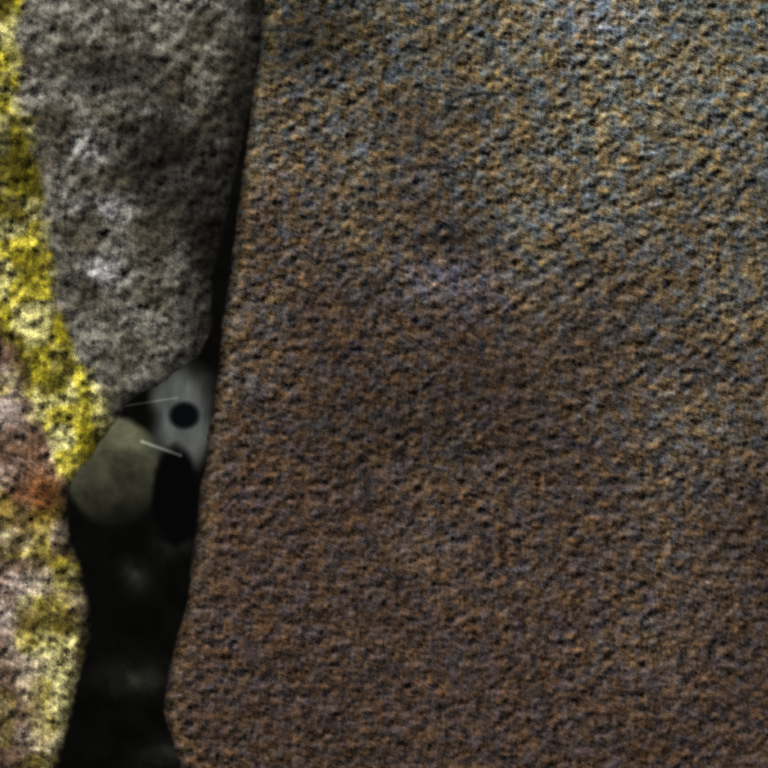
Write a Shadertoy shader that draws this texture.

```glsl
float hash(vec2 p) {
    return fract(sin(dot(p, vec2(127.1, 311.7))) * 43758.5453);
}

float noise(vec2 p) {
    vec2 i = floor(p), f = fract(p);
    f = f * f * (3.0 - 2.0 * f);
    return mix(mix(hash(i), hash(i + vec2(1, 0)), f.x),
               mix(hash(i + vec2(0, 1)), hash(i + vec2(1, 1)), f.x), f.y);
}

float fbm(vec2 p) {
    float sum = 0.0, amp = 0.53;
    for (int i = 0; i < 4; i++) {
        sum += amp * noise(p);
        p = mat2(1.6, 1.2, -1.2, 1.6) * p + 7.3;
        amp *= 0.5;
    }
    return sum;
}

// Height difference along the light, which falls from above
float relief(vec2 p) {
    return fbm(p) - fbm(p + vec2(-0.25, 0.5));
}

float blob(vec2 p, vec2 centre, vec2 radius) {
    vec2 q = (p - centre) / radius;
    return exp(-dot(q, q));
}

float ellipse(vec2 p, vec2 centre, vec2 radius) {
    return (length((p - centre) / radius) - 1.0) * min(radius.x, radius.y);
}

float segment(vec2 p, vec2 a, vec2 b) {
    vec2 d = b - a;
    return length(p - a - d * clamp(dot(p - a, d) / dot(d, d), 0.0, 1.0));
}

float cover(float d, float softness) {
    return 1.0 - smoothstep(-softness, softness, d);
}

float leftRockEdge(float y) {
    return 0.08 + 0.037 * smoothstep(0.0, 0.18, y) - 0.03 * smoothstep(0.2, 0.33, y)
        + 0.065 * smoothstep(0.35, 0.47, y) + 0.12 * smoothstep(0.45, 0.56, y)
        + 0.07 * smoothstep(0.56, 1.0, y);
}

float slabEdge(float y) {
    return 0.215 + 0.13 * y - 0.012 * blob(vec2(y, 0), vec2(0.1, 0), vec2(0.08))
        + 0.025 * cover(y - 0.025, 0.05);
}

vec3 cavity(vec2 p) {
    float rough = fbm(p * 45.0);
    vec3 col = vec3(0.035, 0.034, 0.028) * (0.5 + rough);
    col += vec3(0.17, 0.17, 0.15) * rough * (blob(p, vec2(0.17, 0.115), vec2(0.04, 0.02))
        + blob(p, vec2(0.176, 0.25), vec2(0.016, 0.02)) + blob(p, vec2(0.21, 0.01), vec2(0.03, 0.025))
        + 0.7 * blob(p, vec2(0.22, 0.3), vec2(0.025, 0.03)));

    // Wedged pebble, lit from the upper left
    float pebble = ellipse(p, vec2(0.148, 0.385), vec2(0.062, 0.072)) + 0.012 * (rough - 0.5);
    float lit = clamp(0.65 + (p.y - 0.385) * 7.0 - (p.x - 0.148) * 2.0, 0.12, 1.1);
    col = mix(col, vec3(0.36, 0.36, 0.28) * lit * (0.55 + 0.9 * rough), cover(pebble, 0.006));

    // Web funnel over an arched opening
    float web = ellipse(p, vec2(0.238, 0.457), vec2(0.04, 0.062)) + 0.015 * (noise(p * 35.0) - 0.5);
    col = mix(col, vec3(0.37, 0.38, 0.37) * (0.65 + 0.6 * fbm(p * vec2(60, 25))), 0.9 * cover(web, 0.014));
    float arch = ellipse(p, vec2(0.228, 0.35), vec2(0.03, 0.066)) + 0.006 * (rough - 0.5);
    col = mix(col, vec3(0.025), cover(arch, 0.005));
    float strands = cover(segment(p, vec2(0.185, 0.425), vec2(0.235, 0.407)) - 0.002, 0.003)
        + 0.6 * cover(segment(p, vec2(0.14, 0.468), vec2(0.23, 0.482)) - 0.001, 0.003);
    col += vec3(0.26, 0.27, 0.25) * strands;
    return mix(col, vec3(0.04, 0.045, 0.05), cover(ellipse(p, vec2(0.24, 0.459), vec2(0.019, 0.017)), 0.005));
}

vec3 leftRock(vec2 p, float inside) {
    float patches = fbm(p * 26.0), fine = fbm(p * 130.0);
    float bumps = relief(p * 75.0);

    // Grey upper face with pale spots and a dark hollow
    vec3 col = mix(vec3(0.26, 0.24, 0.2), vec3(0.4, 0.385, 0.35), smoothstep(0.3, 0.7, patches));
    float pale = blob(p, vec2(0.13, 0.73), vec2(0.04, 0.025)) + blob(p, vec2(0.135, 0.645), vec2(0.025))
        + 0.8 * blob(p, vec2(0.11, 0.8), vec2(0.03, 0.025));
    col = mix(col, vec3(0.55, 0.55, 0.55), 0.8 * pale * smoothstep(0.25, 0.6, patches));
    float hollow = blob(p, vec2(0.2, 0.8), vec2(0.055, 0.07)) + 0.8 * blob(p, vec2(0.14, 0.905), vec2(0.06, 0.025))
        + 0.6 * blob(p, vec2(0.27, 0.73), vec2(0.05, 0.1));
    col *= 1.0 - 0.6 * min(hollow, 1.0);

    // Yellow lichen band, then the pink and rusty lower face
    float band = 0.028 + 0.04 * cover(p.y - 0.77, 0.17) + 0.09 * cover(p.y - 0.525, 0.095);
    vec3 lichen = mix(vec3(0.34, 0.31, 0.1), vec3(0.7, 0.67, 0.43), smoothstep(0.3, 0.65, patches));
    lichen = mix(lichen, vec3(0.58, 0.53, 0.12), 0.7 * smoothstep(0.48, 0.68, noise(p * 37.0)));
    lichen *= 1.0 - 0.55 * blob(p, vec2(0.015, 0.79), vec2(0.04, 0.07));
    col = mix(col, lichen, cover(p.x - band + 0.05 * (patches - 0.5), 0.012));
    vec3 lower = mix(vec3(0.34, 0.27, 0.22), vec3(0.57, 0.51, 0.47), smoothstep(0.3, 0.65, patches));
    lower = mix(lower, vec3(0.38, 0.21, 0.09), 0.85 * blob(p, vec2(0.05, 0.36), vec2(0.035, 0.045)));
    float moss = blob(p, vec2(0.08, 0.13), vec2(0.04, 0.14)) + 0.5 * smoothstep(0.5, 0.65, noise(p * 24.0 + 9.0));
    lower = mix(lower, lichen * 0.95, min(moss, 1.0) * 0.85);
    col = mix(col, lower, cover(p.y - 0.557 + 2.0 * p.x + 0.12 * (patches - 0.5), 0.035));

    col *= 1.0 + 1.5 * bumps + 1.1 * (fine - 0.5);
    float shade = smoothstep(-0.005, mix(0.025, 0.07, smoothstep(0.4, 0.6, p.y)), inside);
    return col * mix(0.35, 1.0, shade);
}

vec3 slab(vec2 p, float inside) {
    float broad = fbm(p * 7.0);
    float height = smoothstep(0.35, 1.05, p.y * 0.75 + p.x * 0.35 + 0.35 * (broad - 0.5));
    vec3 col = mix(vec3(0.26, 0.21, 0.18), vec3(0.37, 0.35, 0.295), height);

    // Ochre and blue grains, stronger towards the top
    float tint = noise(p * 105.0 + 31.0) - 0.5;
    col += vec3(0.13, 0.02, -0.13) * tint * mix(0.45, 1.0, height);
    col += vec3(0.07, 0.08, 0.12) * (blob(p, vec2(0.59, 0.635), vec2(0.06, 0.045))
        + 0.9 * blob(p, vec2(0.77, 0.99), vec2(0.07, 0.04)));
    col += vec3(0.08, 0.06, 0.04) * blob(p, vec2(0.35, 0.77), vec2(0.03));
    float dark = 0.35 * blob(p, vec2(0.59, 0.685), vec2(0.06, 0.018))
        + 0.4 * blob(p, vec2(0.4, 0.95), vec2(0.09, 0.06)) + 0.2 * blob(p, vec2(0.54, 0.45), vec2(0.13, 0.06));
    float groove = p.x - 0.69 + 0.3 * (p.y - 0.16) + 0.02 * (broad - 0.5);
    dark += 0.25 * cover(abs(groove) - 0.003, 0.006) * cover(abs(p.y - 0.2) - 0.11, 0.04);
    col *= (1.0 - dark) * (0.85 + 0.3 * broad);

    float bumps = relief(p * vec2(85, 105)), fine = fbm(p * 170.0 + 5.0);
    col *= max(0.2, 1.0 + mix(1.45, 1.9, height) * bumps + 1.1 * (fine - 0.5));
    col += vec3(0.05, 0.045, 0.02) * blob(vec2(inside, 0), vec2(0.012, 0), vec2(0.012));
    return col * mix(0.5, 1.0, smoothstep(-0.003, 0.014, inside));
}

void mainImage(out vec4 fragColor, in vec2 fragCoord) {
    vec2 p = fragCoord / iResolution.xy;
    float wobble = fbm(p * 38.0) - 0.5;
    float rockInside = leftRockEdge(p.y) - p.x + 0.014 * wobble;
    float slabInside = p.x - slabEdge(p.y) + 0.008 * wobble;

    vec3 col = cavity(p);
    col = mix(col, leftRock(p, rockInside), cover(-rockInside, 0.004));
    col = mix(col, slab(p, slabInside), cover(-slabInside, 0.003));
    fragColor = vec4(clamp(col, 0.0, 1.0), 1.0);
}
```
